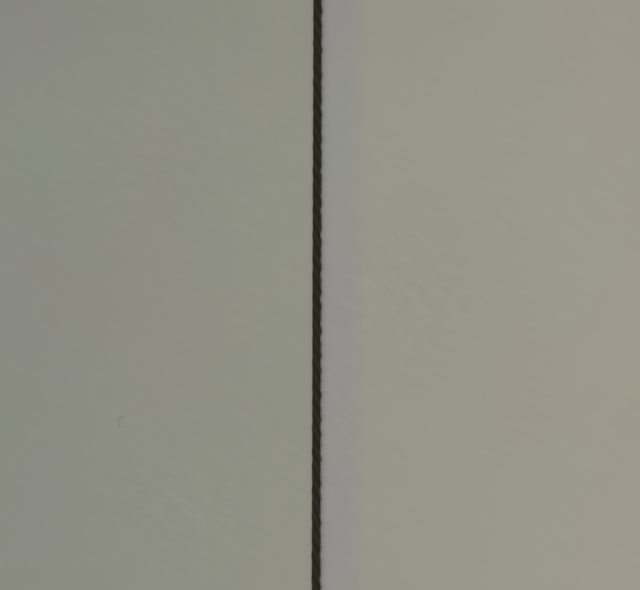
Reproduce this texture procedurally as a Shadertoy shader.

```glsl
// Two matte grey-beige panels split by a thin dark vertical seam, with faint slanted grain.

vec2 hash2(vec2 cell) {
    vec2 q = vec2(dot(cell, vec2(127.1, 311.7)), dot(cell, vec2(269.5, 183.3)));
    return fract(sin(q) * 43758.5);
}

mat2 rotation(float angle) {
    float c = cos(angle), s = sin(angle);
    return mat2(c, -s, s, c);
}

// Distance to the nearest jittered cell point
float cellular(vec2 p) {
    vec2 cell = floor(p), local = fract(p);
    float nearest = 2.0;
    for (int y = -1; y <= 1; y++) {
        for (int x = -1; x <= 1; x++) {
            vec2 offset = vec2(x, y);
            vec2 delta = offset + hash2(cell + offset) - local;
            nearest = min(nearest, dot(delta, delta));
        }
    }
    return sqrt(nearest);
}

// Smooth cloudy variation, roughly -1 to 1
float layeredSines(vec2 p) {
    float sum = 0.0, amplitude = 0.5;
    for (int i = 0; i < 4; i++) {
        sum += amplitude * sin(p.x + 1.3 * sin(p.y)) * cos(p.y - 0.7 * p.x);
        p = rotation(0.9) * p * 1.8 + 2.1;
        amplitude *= 0.55;
    }
    return sum;
}

// Soft round spot with height 1 at its centre
float spot(vec2 p, vec2 centre, vec2 radius) {
    vec2 d = (p - centre) / radius;
    return exp(-dot(d, d));
}

// Short fibres running down to the right
float grain(vec2 p, float density) {
    vec2 q = rotation(-0.5) * p;
    q.y += 0.004 * sin(q.x * 17.0);
    return cellular(q * vec2(0.22, 1.0) * density) - 0.48;
}

// Panel paint, lit from the right
vec3 panelColor(vec2 uv, float seamX) {
    vec3 left = mix(vec3(0.540, 0.545, 0.507), vec3(0.568, 0.570, 0.525),
                    smoothstep(0.0, 0.48, uv.x));
    vec3 right = mix(vec3(0.592, 0.592, 0.540), vec3(0.616, 0.603, 0.550),
                     smoothstep(0.55, 1.0, uv.x));
    float coolBand = 1.0 - smoothstep(0.045, 0.085, uv.x - seamX);
    right = mix(right, vec3(0.578, 0.573, 0.556), coolBand);
    return mix(left, right, step(seamX, uv.x));
}

void mainImage(out vec4 fragColor, in vec2 fragCoord) {
    vec2 uv = fragCoord / iResolution.xy;
    vec2 p = fragCoord / iResolution.y;
    float aspect = iResolution.x / iResolution.y;
    float pixel = 1.0 / iResolution.x;

    // Slightly leaning seam with a fibrous edge
    float fray = 0.0004 * sin(uv.y * 290.0) + 0.0004 * sin(uv.y * 173.0 + 1.0);
    float seamLeft = mix(0.4872, 0.4898, uv.y) + 0.4 * fray;
    float seamRight = mix(0.5005, 0.5027, uv.y) + fray;

    // Panels with broad tonal and warm-cool drift
    vec3 color = panelColor(uv, 0.5 * (seamLeft + seamRight));
    color += 0.005 * layeredSines(p * 5.0);
    color += vec3(0.005, -0.003, 0.002) * layeredSines(p * 7.0 + 3.0);
    color -= 0.012 * smoothstep(0.8, 1.0, uv.y) * (1.0 - 0.5 * uv.x);

    // Grain is stronger in a few worn places
    float wear = 0.35 + spot(uv, vec2(0.62, 0.50), vec2(0.13, 0.09))
               + spot(uv, vec2(0.28, 0.14), vec2(0.09, 0.07))
               + spot(uv, vec2(0.53, 0.25), vec2(0.04, 0.12))
               + 0.4 * spot(uv, vec2(0.25, 0.72), vec2(0.25, 0.14));
    color += wear * (0.014 * grain(p, 110.0) + 0.007 * grain(p + 4.0, 48.0));

    // Small curved dent
    vec2 dent = p - vec2(0.193 * aspect, 0.284);
    float dentRing = exp(-pow((length(dent) - 0.009) / 0.0028, 2.0));
    color -= 0.03 * dentRing * smoothstep(0.004, -0.006, dent.x - 0.4 * dent.y);

    // Soft shade beside the gap
    float gapRight = max(uv.x - seamRight, 0.0);
    float rightShade = step(seamRight, uv.x) * exp(-gapRight / 0.0035);
    float leftShade = exp(-max(seamLeft - uv.x, 0.0) / 0.002) * step(uv.x, seamLeft);
    color *= 1.0 - 0.28 * rightShade - 0.12 * leftShade;

    // Dark gap, crisp on the left and softer on the right
    float leftBlur = max(0.0012, pixel), rightBlur = max(0.0020, pixel);
    float gap = smoothstep(seamLeft - leftBlur, seamLeft + leftBlur, uv.x)
              * (1.0 - smoothstep(seamRight - rightBlur, seamRight + rightBlur, uv.x));
    vec3 gapColor = vec3(0.158, 0.156, 0.128) + 0.015 * sin(uv.y * 210.0 + uv.x * 500.0);
    color = mix(color, gapColor, gap);

    fragColor = vec4(color, 1.0);
}
```
